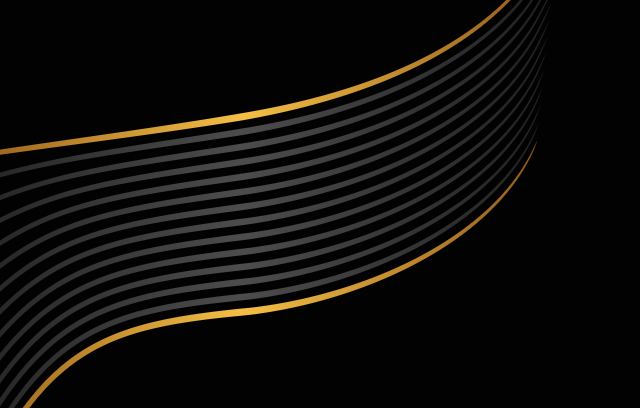
A Shadertoy shader for this background:

```glsl
// A sweeping ribbon of tapered grey stripes between two golden edges on black.

const float ASPECT = 1.567;         // design width for a height of 1
const float GAPS = 13.0;            // intervals between neighbouring lines
const float SHINE_X = 0.592;        // where lines are widest and brightest
const float EDGE_WIDTH = 0.0175;
const float STRIPE_WIDTH = 0.0160;
const float LEFT_WIDTH = 0.72;      // relative width at the left border
const float TAPER_POWER = 0.46;
const float TOP_TIP = 1.371;        // x at which the top line ends
const float BOTTOM_TIP = 1.316;     // x at which the bottom line ends
const vec3 BACKGROUND = vec3(0.006);
const vec3 GOLD_DARK = vec3(0.57, 0.35, 0.10);
const vec3 GOLD_LIGHT = vec3(0.96, 0.75, 0.27);
const vec3 GREY_DARK = vec3(0.13);
const vec3 GREY_LIGHT = vec3(0.30);

// Height and slope at x of a cubic Bezier, extended straight past its end
vec2 bezierAt(float x, vec2 a, vec2 b, vec2 c, vec2 d) {
    vec2 k1 = 3.0 * (b - a);
    vec2 k2 = 3.0 * (a - 2.0 * b + c);
    vec2 k3 = d - a + 3.0 * (b - c);
    float target = clamp(x, a.x, d.x);
    float t = (target - a.x) / (d.x - a.x);
    for (int i = 0; i < 6; i++) {
        float xt = a.x + t * (k1.x + t * (k2.x + t * k3.x));
        t -= (xt - target) / (k1.x + t * (2.0 * k2.x + 3.0 * t * k3.x));
    }
    vec2 tangent = k1 + t * (2.0 * k2 + 3.0 * t * k3);
    float slope = tangent.y / tangent.x;
    float y = a.y + t * (k1.y + t * (k2.y + t * k3.y));
    return vec2(y + slope * (x - target), slope);
}

vec2 topEdge(float x) {
    vec2 joint = vec2(0.582, 0.712);
    if (x < joint.x)
        return bezierAt(x, vec2(0.0, 0.627), vec2(0.194, 0.655), vec2(0.388, 0.680), joint);
    return bezierAt(x, joint, vec2(0.888, 0.763), vec2(1.255, 0.888), vec2(TOP_TIP, 1.194));
}

vec2 bottomEdge(float x) {
    vec2 joint = vec2(0.612, 0.237);
    if (x < joint.x)
        return bezierAt(x, vec2(0.0, -0.098), vec2(0.153, 0.169), vec2(0.306, 0.208), joint);
    return bezierAt(x, joint, vec2(0.898, 0.271), vec2(1.224, 0.418), vec2(BOTTOM_TIP, 0.657));
}

// Relative line width: swells up to the shine, then tapers to the tip
float widthProfile(float x, float tip) {
    if (x < SHINE_X) return mix(LEFT_WIDTH, 1.0, x / SHINE_X);
    float rest = (tip - x) / (tip - SHINE_X);
    return pow(max(rest, 0.0), TAPER_POWER);
}

void mainImage(out vec4 fragColor, in vec2 fragCoord) {
    vec2 p = fragCoord / iResolution.xy * vec2(ASPECT, 1.0);
    float pixel = 1.0 / iResolution.y;

    // Nearest line of the family blended between both edges
    vec2 top = topEdge(p.x);
    vec2 bottom = bottomEdge(p.x);
    float across = (p.y - top.x) / (bottom.x - top.x);
    float index = clamp(floor(across * GAPS + 0.5), 0.0, GAPS);
    float blend = index / GAPS;
    vec2 line = mix(top, bottom, blend);
    float dist = abs(p.y - line.x) / sqrt(1.0 + line.y * line.y);

    // Tapered width and smooth coverage
    bool isEdge = index < 0.5 || index > GAPS - 0.5;
    float tip = mix(TOP_TIP, BOTTOM_TIP, blend);
    float width = (isEdge ? EDGE_WIDTH : STRIPE_WIDTH) * widthProfile(p.x, tip);
    float coverage = clamp((0.5 * width - dist) / pixel + 0.5, 0.0, 1.0);
    coverage *= clamp(width / pixel, 0.0, 1.0);

    // Metallic shading fades away from the shine on both sides
    float reach = p.x < SHINE_X ? 0.70 : 0.74;
    float shine = clamp(1.0 - abs(p.x - SHINE_X) / reach, 0.0, 1.0);
    vec3 metal = isEdge ? mix(GOLD_DARK, GOLD_LIGHT, shine)
                        : mix(GREY_DARK, GREY_LIGHT, shine);

    fragColor = vec4(mix(BACKGROUND, metal, coverage), 1.0);
}
```
